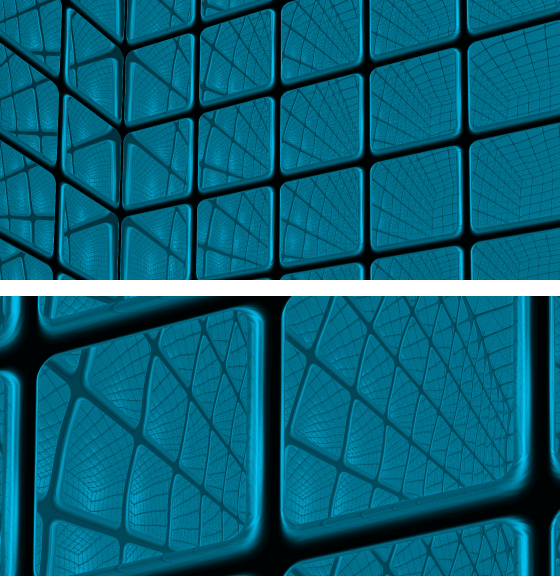
Top, the full canvas; bottom, a detail of the centre.
A Shadertoy shader for this pattern:

```glsl
// Corner of a room lined with glossy teal cushion tiles that mirror each other.

const vec3 ROOM_MIN = vec3(0.0, 0.0, -6.0);
const vec3 ROOM_MAX = vec3(11.0, 13.0, 9.0);
const vec3 LAMP = vec3(11.0, 13.0, -5.0);
const int BOUNCES = 4;
const int GRID = 3;   // antialiasing samples per side

// Projection of the room axes (one tile per unit) onto the canvas, y down
const mat3 AXES = mat3(0.239, -0.0867, -0.04,
                       -0.2365, -0.188, -0.07,
                       -0.0121, 0.289, -0.01);
const vec3 CORNER = vec3(0.4375, 0.474, 1.0);

vec2 hash2(vec2 p) {
    vec3 q = fract(p.xyx * vec3(0.1031, 0.1030, 0.0973));
    q += dot(q, q.yzx + 33.33);
    return fract((q.xx + q.yz) * q.zy) * 2.0 - 1.0;
}

float gradientNoise(vec2 p) {
    vec2 i = floor(p), f = p - i;
    vec2 u = f * f * (3.0 - 2.0 * f);
    vec2 e = vec2(1.0, 0.0);
    float low = mix(dot(hash2(i), f), dot(hash2(i + e), f - e), u.x);
    float high = mix(dot(hash2(i + e.yx), f - e.yx),
                     dot(hash2(i + e.xx), f - e.xx), u.x);
    return mix(low, high, u.y);
}

float roundBox(vec2 p, float halfSize, float radius) {
    vec2 q = abs(p) - halfSize + radius;
    return length(max(q, 0.0)) + min(max(q.x, q.y), 0.0) - radius;
}

// Components along a wall, and back again
vec2 toWall(vec3 v, vec3 n) {
    return n.x != 0.0 ? v.yz : n.y != 0.0 ? v.xz : v.xy;
}

vec3 fromWall(vec2 s, vec3 n) {
    return n.x != 0.0 ? vec3(0.0, s) : n.y != 0.0 ? vec3(s.x, 0.0, s.y) : vec3(s, 0.0);
}

// Distance to the room box from inside, and the inward normal there
float hitRoom(vec3 ro, vec3 rd, out vec3 n) {
    vec3 safe = mix(rd, vec3(1e-5), lessThan(abs(rd), vec3(1e-5)));
    vec3 t = (mix(ROOM_MIN, ROOM_MAX, step(0.0, safe)) - ro) / safe;
    float near = min(t.x, min(t.y, t.z));
    n = near == t.x ? vec3(-sign(safe.x), 0.0, 0.0)
      : near == t.y ? vec3(0.0, -sign(safe.y), 0.0)
      : vec3(0.0, 0.0, -sign(safe.z));
    return near;
}

// Streaky highlight rolling over the rounded rim
float rimTone(float t, vec2 along, float side) {
    float ripple = gradientNoise(vec2(t * 7.0, 0.0) + along * 2.5);
    float x = (t - 0.42 + 0.25 * ripple) / 0.2;
    float body = mix(0.38, 0.04, smoothstep(0.4, 0.95, t));
    return body + exp(-x * x) * mix(0.12, 0.6, side);
}

float traceTiles(vec3 ro, vec3 rd) {
    float tone = 0.0, weight = 1.0;
    for (int k = 0; k < BOUNCES; k++) {
        vec3 n;
        ro += rd * hitRoom(ro, rd, n);
        vec2 wall = toWall(ro, n);
        vec2 id = floor(wall), p = wall - id - 0.5;

        // Raised panel, shifted by parallax inside the tile outline
        vec2 lean = 0.06 * clamp(toWall(rd, n) / max(abs(dot(rd, n)), 0.01), -0.85, 0.85);
        vec2 q = p - lean;
        float outer = roundBox(p, 0.484, 0.1);
        float inner = roundBox(q, 0.425, 0.07);
        if (outer > 0.0) return tone + weight * (0.015 + 0.1 * float(k));

        // Wall light
        float base = n.z != 0.0 ? 0.66 : n.y != 0.0 ? 0.56 : 0.52;
        vec3 toLamp = ro - LAMP;
        base += 0.7 * exp(-dot(toLamp, toLamp) / 9.0);
        base += 0.06 * p.y;
        float mirror = clamp(1.22 - abs(dot(rd, n)), 0.35, 0.75);

        // Bulging face with a slight tilt per tile
        vec2 slope = 0.3 * p + 0.02 * hash2(id + 7.0)
                   + 0.012 * gradientNoise(p * 4.0 + id * 9.0);
        if (inner > 0.0) {
            float t = inner / (inner - outer);
            vec2 edge = q - clamp(q, -0.355, 0.355);
            vec2 outward = edge / max(length(edge), 1e-4);
            slope += outward * t;
            base = rimTone(t, wall * abs(outward.yx), outward.x * outward.x);
            mirror = 0.22 * (1.0 - t);
        }
        base += 0.1 * exp(-abs(inner) * 110.0);

        if (k == BOUNCES - 1) mirror = 0.0;
        tone += weight * (1.0 - mirror) * base;
        weight *= mirror;

        rd = reflect(rd, normalize(n + fromWall(slope, n)));
        if (dot(rd, n) < 0.0) rd = reflect(rd, n);
        ro += n * 0.001;
    }
    return tone;
}

vec3 teal(float tone) {
    return vec3(0.01, 0.8, 1.0) * min(tone, 1.0) + vec3(0.3, 0.15, 0.0) * max(tone - 0.9, 0.0);
}

void mainImage(out vec4 fragColor, in vec2 fragCoord) {
    mat3 unproject = inverse(AXES);
    vec3 eye = -unproject * CORNER;
    vec3 color = vec3(0.0);
    for (int s = 0; s < GRID * GRID; s++) {
        vec2 jitter = (vec2(s % GRID, s / GRID) + 0.5) / float(GRID) - 0.5;
        vec2 uv = (fragCoord + jitter) / iResolution.y;
        vec3 ray = normalize(unproject * vec3(uv.x, 1.0 - uv.y, 1.0));
        color += teal(traceTiles(eye, ray));
    }
    fragColor = vec4(color / float(GRID * GRID), 1.0);
}
```
